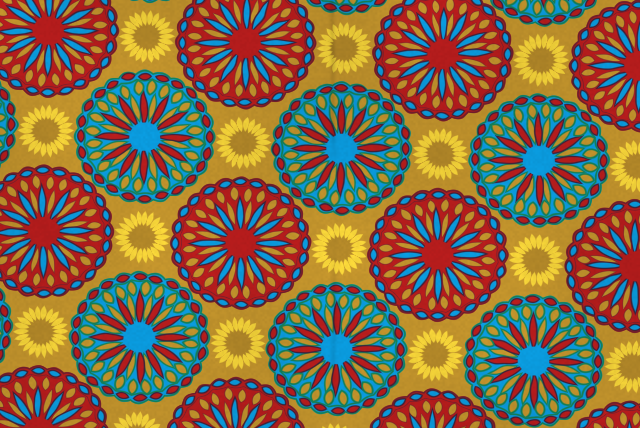
Reproduce this pattern procedurally as a Shadertoy shader.

```glsl
#define ORIGIN vec2(0.574, 0.901)
#define STEP_U vec2(0.2303, -0.0137)
#define STEP_V vec2(0.0059, 0.2344)
#define WHEEL_SIZE vec2(0.165, 0.156)
#define SUN_SIZE vec2(0.063, 0.060)
#define OCHRE vec3(0.75, 0.57, 0.17)
#define RED vec3(0.71, 0.11, 0.11)
#define BLUE vec3(0.04, 0.60, 0.86)
#define GREEN vec3(0.08, 0.50, 0.34)
#define DARK vec3(0.25, 0.13, 0.22)
#define YELLOW vec3(0.95, 0.82, 0.22)
#define TAU 6.28319

float hash(vec2 p) {
    return fract(sin(dot(p, vec2(127.1, 311.7))) * 43758.5453);
}

float noise(vec2 p) {
    vec2 i = floor(p), f = fract(p);
    f = f * f * (3.0 - 2.0 * f);
    return mix(mix(hash(i), hash(i + vec2(1, 0)), f.x),
               mix(hash(i + vec2(0, 1)), hash(i + vec2(1, 1)), f.x), f.y);
}

// Fold the plane into n sectors; x runs outward from radius mid, y sideways
vec2 sector(vec2 p, float n, float shift, float mid, vec2 seed) {
    float a = atan(p.y, p.x) * n / TAU - shift;
    float k = floor(a + 0.5);
    vec2 id = seed + vec2(mod(k, n), n + 9.0 * mid);
    a = (a - k + 0.14 * (hash(id) - 0.5)) * TAU / n;
    float r = length(p) + 0.03 * (hash(id + 5.3) - 0.5);
    return r * vec2(cos(a), sin(a)) - vec2(mid, 0.0);
}

// Pointed oval with half length h.x and half width h.y
float lens(vec2 q, vec2 h) {
    float radius = dot(h, h) / (2.0 * h.y);
    return length(vec2(q.x, abs(q.y) + radius - h.y)) - radius;
}

void paint(inout vec3 col, vec3 ink, float d, float aa) {
    col = mix(col, ink, 1.0 - smoothstep(-aa, aa, d));
}

void outlined(inout vec3 col, vec3 fill, vec3 line, float d, float width, float aa) {
    paint(col, line, d - width, aa);
    paint(col, fill, d, aa);
}

void drawWheel(inout vec3 col, vec2 p, bool isRed, vec2 seed, float aa) {
    vec3 body = isRed ? RED : BLUE;
    vec3 accent = isRed ? BLUE : RED;
    vec3 line = isRed ? mix(RED, DARK, 0.6) : GREEN;
    float thin = isRed ? 0.008 : 0.026;
    float r = length(p);

    // Scalloped body
    float bulge = abs(cos(12.0 * atan(p.y, p.x)));
    float edge = r - 0.955 - 0.045 * bulge;
    if (edge > 0.1) return;
    paint(col, body, edge, aa);

    // Long petals in two alternating colours
    float d = lens(sector(p, 12.0, 0.5, 0.46, seed), vec2(0.18, 0.037));
    outlined(col, OCHRE, line, d, thin * 0.8, aa);
    d = lens(sector(p, 12.0, 0.0, 0.44, seed), vec2(0.23, 0.040));
    outlined(col, accent, DARK, d, 0.020, aa);
    paint(col, body, r - 0.21 - 0.02 * noise(p * 12.0 + seed), aa);

    // Ring of drops
    d = lens(sector(p, 24.0, 0.5, 0.735, seed), vec2(0.095, 0.050));
    outlined(col, OCHRE, line, d, thin, aa);

    // Braided rim with beads
    paint(col, line, abs(r - 0.865 + 0.025 * bulge) - thin * 0.5, aa);
    paint(col, line, abs(edge + 0.012) - 0.013, aa);
    d = lens(sector(p, 24.0, 0.0, 0.915, seed).yx, vec2(0.078, 0.037));
    outlined(col, accent, DARK, d, 0.020, aa);
}

void drawSun(inout vec3 col, vec2 p, vec2 seed, float aa) {
    float r = length(p);
    paint(col, OCHRE * 0.92, r - 0.55, 0.12);
    float d = lens(sector(p, 22.0, 0.0, 0.74, seed), vec2(0.28, 0.105));
    if (r < 1.2) paint(col, YELLOW, d, aa);
}

void mainImage(out vec4 fragColor, in vec2 fragCoord) {
    vec2 uv = fragCoord / iResolution.y;
    float pixel = 0.8 / iResolution.y;

    // Slight hand-printed wobble
    vec2 wobble = vec2(noise(uv * 45.0), noise(uv * 45.0 + 31.0)) - 0.5;
    vec2 pos = uv + 0.003 * wobble - ORIGIN;

    // Skewed lattice: wheels where i + j is even, suns elsewhere
    vec2 cell = floor(inverse(mat2(STEP_U, STEP_V)) * pos + 0.5);
    vec3 col = OCHRE;
    for (int j = -1; j <= 1; j++) {
        for (int i = -1; i <= 1; i++) {
            vec2 id = cell + vec2(i, j);
            vec2 p = pos - id.x * STEP_U - id.y * STEP_V;
            if (mod(id.x + id.y, 2.0) < 0.5)
                drawWheel(col, p / WHEEL_SIZE, mod(id.x, 2.0) < 0.5, id, pixel / WHEEL_SIZE.y);
            else
                drawSun(col, p / SUN_SIZE, id, pixel / SUN_SIZE.y);
        }
    }

    // Cloth: uneven dye, weave grain and a faint fold
    col *= 0.95 + 0.08 * noise(uv * 5.0) + 0.05 * (noise(uv * 190.0) - 0.5);
    float fold = (uv.x - 0.775 - 0.01 * noise(uv.yy * 4.0)) / 0.006;
    col *= 1.0 - 0.12 * exp(-fold * fold) * noise(uv.yy * 7.0);
    fragColor = vec4(col, 1.0);
}
```
